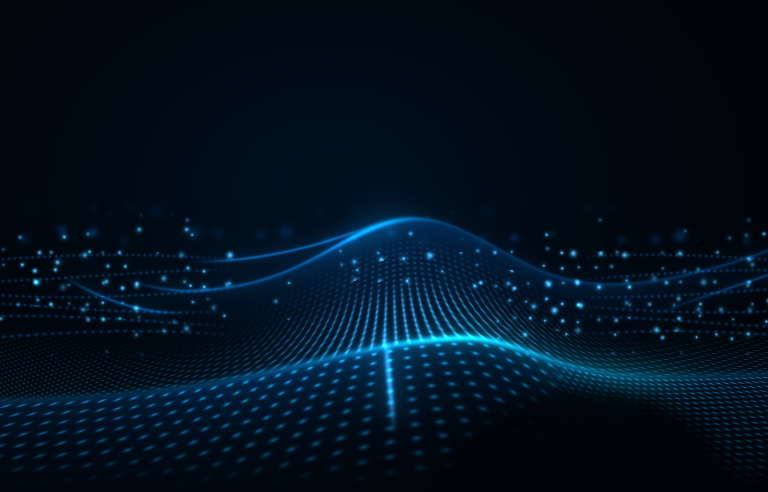
This background is drawn by a Shadertoy shader. Its source:

```glsl
const vec3 NIGHT = vec3(0.000, 0.012, 0.030);
const vec3 NAVY  = vec3(0.003, 0.058, 0.115);
const vec3 DEEP  = vec3(0.008, 0.130, 0.260);
const vec3 BLUE  = vec3(0.020, 0.400, 0.720);
const vec3 CYAN  = vec3(0.050, 0.740, 0.840);
const vec3 ICE   = vec3(0.450, 0.880, 0.950);
const float AXIS = 0.508;          // x of the fan centre
const float RIB_COUNT = 115.0;     // ribs per canvas width
const float FRONT_COLUMNS = 30.0;
const float FRONT_ROWS = 16.0;
const float PARTICLE_SCALE = 20.0;
const float BOKEH_SCALE = 15.0;

float bell(float d, float w) { return exp(-d * d / (w * w)); }

float window(float a, float b, float soft, float x) {
    return smoothstep(a - soft, a + soft, x) * (1.0 - smoothstep(b - soft, b + soft, x));
}

float hash(vec2 p) { return fract(sin(dot(p, vec2(127.1, 311.7))) * 43758.55); }

// Height of the far hill
float crestHeight(float x) {
    float l = max(0.26 - x, 0.0), r = max(x - 0.7, 0.0);
    return 0.405 + 0.15 * bell(x - 0.54, 0.15) + 3.0 * l * l + 0.95 * r * r;
}

// Height of the near ridge
float ridgeHeight(float x) {
    return mix(0.185, 0.24, x) + 0.095 * bell(x - 0.6, x < 0.6 ? 0.27 : 0.135);
}

float strand(float d, float w) { return bell(d, w) + 0.28 * exp(-abs(d) / (5.0 * w)); }

// Soft dot in every unit cell
float dots(vec2 cell, float radius) { return bell(length(fract(cell) - 0.5), radius); }

// One jittered point per cell, with a random brightness
float scatter(vec2 p, float radius, float density) {
    vec2 id = floor(p);
    vec2 centre = 0.3 + 0.4 * vec2(hash(id), hash(id + 17.3));
    float d = length(fract(p) - centre);
    float size = radius * mix(0.55, 1.2, hash(id + 5.1));
    float glow = bell(d, size) + 0.22 * (1.0 - smoothstep(0.0, 0.3, d));
    return glow * step(hash(id + 41.7), density) * mix(0.35, 1.0, hash(id + 9.9));
}

vec3 backdrop(vec2 p) {
    float halo = exp(-3.2 * dot((p - vec2(0.43, 0.62)) * vec2(1.5, 1.3),
                                (p - vec2(0.43, 0.62)) * vec2(1.5, 1.3)));
    return mix(NIGHT, NAVY, halo * smoothstep(0.0, 0.35, p.y));
}

// Flared ribs and fine mesh between crest and ridge
vec3 farSheet(vec2 p, float crest, float ridge) {
    float t = (crest - p.y) / (crest - ridge);
    float inside = smoothstep(0.0, 0.03, t) * (1.0 - smoothstep(0.98, 1.02, t));
    float flare = 1.0 + 0.9 * t * t * t;
    float u = (p.x - AXIS) / flare * RIB_COUNT;
    float centre = bell(p.x - 0.53, 0.15);
    float rib = bell(fract(u) - 0.5, 0.15) * smoothstep(0.42, 0.75, t) * centre;
    float mesh = dots(vec2(u, (crest - p.y) * 95.0), 0.24);
    float meshFade = mix(smoothstep(0.5, 0.95, t) * 0.55, 0.5 * smoothstep(0.08, 0.4, t), centre);
    vec3 c = DEEP * (0.45 * exp(-t * 3.5) * window(0.35, 0.9, 0.14, p.x) + 0.3 * centre);
    c += mix(BLUE, ICE, 0.45) * rib * 0.62 + mix(BLUE, ICE, 0.25) * mesh * meshFade * 0.65;
    return c * inside;
}

// Perspective dot floor in front of the ridge
vec3 nearSheet(vec2 p, float ridge) {
    float s = ridge - p.y;
    float depth = 0.6 + 2.2 * max(s, 0.0);
    vec2 cell = vec2((p.x - AXIS) / depth * FRONT_COLUMNS + 0.5, log(depth) * FRONT_ROWS);
    float right = smoothstep(0.70, 0.76, p.x);
    float floorDots = mix(dots(cell, 0.17), dots(cell * vec2(2.2, 2.0), 0.22), right);
    float hollow = smoothstep(0.85, 1.1, length((p - vec2(0.765, -0.02)) / vec2(0.2, 0.24)));
    float fade = exp(-max(s, 0.0) * 5.0) * smoothstep(0.0, 0.09, p.y);
    float haze = exp(-max(s, 0.0) * 9.0) * mix(0.45, 0.8, bell(p.x - 0.4, 0.25));
    vec3 c = mix(BLUE, CYAN, 0.45) * floorDots * fade * mix(0.75, 1.0, bell(p.x - 0.45, 0.2));
    c += DEEP * haze * (1.0 - 0.4 * right);
    return c * mix(0.06, 1.0, hollow) * smoothstep(-0.004, 0.008, s);
}

vec3 strands(vec2 p, float crest, float ridge) {
    float x = p.x, l = max(x - 0.25, 0.0);
    float peak = bell(x - 0.49, 0.06);
    float crestGain = 0.5 * window(0.2, 0.5, 0.05, x) + 0.3 * window(0.5, 1.1, 0.06, x) + 0.6 * peak;
    vec3 c = mix(BLUE, CYAN, 0.3 * peak) * crestGain * strand(p.y - crest, 0.0035 + 0.0025 * peak);
    c += BLUE * 0.6 * window(0.28, 0.47, 0.04, x) * strand(p.y - 0.468 - 1.35 * l * l, 0.003);
    c += BLUE * 0.5 * window(0.1, 0.22, 0.03, x) * strand(p.y - 0.364 - 3.2 * (x - 0.235) * (x - 0.235), 0.003);
    c += BLUE * 0.4 * smoothstep(0.82, 0.98, x) * strand(p.y - 0.335 - 0.53 * (x - 0.8), 0.003);

    // Beaded threads on both flanks
    float flanks = 1.0 - window(0.27, 0.78, 0.06, x);
    for (int i = 0; i < 6; i++) {
        float k = float(i);
        float y = 0.315 + 0.031 * k + 0.012 * sin(x * 9.0 + k * 1.3);
        c += BLUE * 0.4 * flanks * bell(p.y - y, 0.0028) * bell(fract(x * (95.0 + 7.0 * k)) - 0.5, 0.25);
    }

    // Luminous ridge and the axis streak
    float d = p.y - ridge;
    float hot = bell(x - 0.61, 0.11);
    float gain = 0.14 + 0.3 * bell(x - 0.5, 0.2) + 0.5 * hot;
    c += mix(BLUE, CYAN, 0.35 + 0.65 * hot) * gain * (bell(d, 0.007) + 0.38 * exp(-abs(d) / 0.024));
    c += CYAN * 0.2 * bell(x - 0.8, 0.1) * bell(d, 0.035);
    float streakX = 0.502 + 0.06 * (0.31 - p.y);
    c += mix(BLUE, ICE, 0.3) * 0.8 * strand(x - streakX, 0.004) * window(0.16, 0.30, 0.05, p.y);
    return c;
}

vec3 particles(vec2 p, vec2 q, float crest) {
    float sides = 1.0 - window(0.27, 0.66, 0.09, p.x);
    float band = bell(p.y - 0.41, 0.12);
    float slope = bell(p.y - crest + 0.055, 0.05) * window(0.3, 0.75, 0.05, p.x);
    float density = 0.62 * sides * band + 0.45 * slope;
    vec3 c = vec3(0.0);
    for (int i = 0; i < 2; i++) {
        float k = float(i);
        float points = scatter(q * (PARTICLE_SCALE + 9.0 * k) + 7.3 * k, 0.10, density);
        c += mix(BLUE, ICE, 0.5) * points * window(0.29, 0.55, 0.03, p.y);
    }
    float blur = scatter(q * BOKEH_SCALE + 3.7, 0.19, 0.75) * bell(p.y - 0.525, 0.04);
    return c + DEEP * blur * (0.45 + 0.35 * sides);
}

void mainImage(out vec4 fragColor, in vec2 fragCoord) {
    vec2 p = fragCoord / iResolution.xy;
    vec2 q = fragCoord / iResolution.y;
    float crest = crestHeight(p.x);
    float ridge = ridgeHeight(p.x);
    vec3 color = backdrop(p);
    color += farSheet(p, crest, ridge) + nearSheet(p, ridge);
    color += strands(p, crest, ridge) + particles(p, q, crest);
    fragColor = vec4(clamp(color, 0.0, 1.0), 1.0);
}
```
